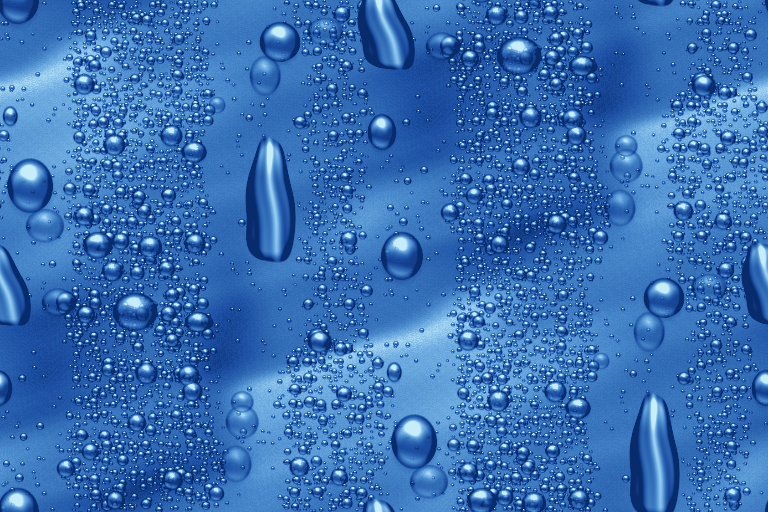
Give the GLSL for this texture, as a Shadertoy shader.

```glsl
const float TAU = 6.2831853;
const vec2 TILE = vec2(0.75, 1.0);   // each column drops by half a tile

// Tone ramp, deep water to glint
const vec3 WATER[6] = vec3[6](
    vec3(.03, .17, .42), vec3(.11, .31, .64), vec3(.19, .42, .71),
    vec3(.29, .54, .80), vec3(.45, .69, .89), vec3(.78, .93, .98));

// Large drops: centre, radii
const vec4 CLEAR_DROPS[11] = vec4[11](
    vec4(.035, 1., .040, .047), vec4(.059, .637, .044, .053), vec4(.020, .773, .014, .019),
    vec4(.746, .742, .027, .035), vec4(.547, .918, .039, .039), vec4(.264, .391, .043, .037),
    vec4(.191, .521, .028, .026), vec4(.387, .371, .025, .020), vec4(.293, .518, .023, .021),
    vec4(.625, .332, .023, .021), vec4(.379, .703, .024, .021));
const vec4 FAINT_DROPS[8] = vec4[8](
    vec4(.088, .559, .037, .033), vec4(.518, .852, .030, .039), vec4(.635, .938, .035, .027),
    vec4(.113, .410, .031, .027), vec4(.473, .176, .032, .033), vec4(.473, .215, .022, .021),
    vec4(.461, .094, .030, .036), vec4(.424, .795, .016, .016));

vec3 hash3(vec2 p) {
    vec3 k = vec3(dot(p, vec2(127.1, 311.7)), dot(p, vec2(269.5, 183.3)), dot(p, vec2(419.2, 371.9)));
    return fract(sin(k) * 43758.55);
}

// Offset from the nearest half-drop copy of a point
vec2 latticeDelta(vec2 p, vec2 centre) {
    vec2 d = p - centre;
    d -= round(d.x / TILE.x) * vec2(TILE.x, 0.5);
    d.y -= round(d.y);
    return d;
}

// Cell index shared by all copies; n cells per quarter tile
vec2 wrapCell(vec2 id, float n) {
    float column = floor(id.x / (3.0 * n));
    return vec2(id.x - 3.0 * n * column, mod(id.y - 2.0 * n * column, 4.0 * n));
}

float latticeWave(vec2 p, float m, float n) {
    return sin(TAU * ((m - 0.5 * n) * p.x / TILE.x + n * p.y));
}

float glow(vec2 p, vec2 centre, vec2 size) {
    vec2 d = latticeDelta(p, centre);
    d.y -= 0.4 * d.x;
    d /= size;
    return exp(-dot(d, d));
}

// Soft slanted light behind the glass
float backdrop(vec2 p) {
    vec2 q = p + 0.012 * vec2(latticeWave(p, 4.0, 3.0), latticeWave(p, 2.0, 5.0));
    vec2 d = latticeDelta(q, vec2(0.72, 0.357));
    float depth = 0.41 * d.x - d.y;
    float beam = smoothstep(-0.015, 0.04, depth) * exp(-depth * depth / 0.05)
               * (1.0 - smoothstep(0.20, 0.34, abs(d.x)));
    float tone = 2.3 + 2.0 * beam;
    tone += 1.2 * glow(q, vec2(0.30, 0.80), vec2(0.15, 0.11));
    tone += 0.8 * glow(q, vec2(0.12, 0.57), vec2(0.10));
    tone += 1.2 * glow(q, vec2(0.72, 0.58), vec2(0.12, 0.04));
    tone -= 1.6 * glow(q, vec2(0.10, 0.30), vec2(0.13));
    tone -= 1.5 * glow(q, vec2(0.44, 0.33), vec2(0.06, 0.15));
    tone -= 1.6 * glow(q, vec2(0.28, 0.04), vec2(0.15, 0.07));
    tone += 0.2 * latticeWave(q, 1.0, 5.0) + 0.12 * latticeWave(q, 3.0, 11.0);
    return tone + 0.4 * (hash3(wrapCell(floor(p * 512.0), 128.0)).x - 0.5);
}

// Bright crown, dark belly, lit lower rim on the unit disc
float lensTone(vec2 u, float behind) {
    float tone = 0.2 + 0.25 * behind + 2.1 * smoothstep(-0.05, 0.5, u.y + 0.14 * sin(u.x * 7.0));
    tone += 2.8 * (1.0 - smoothstep(-0.85, -0.3, u.y + 0.2 * u.x));
    tone -= 3.2 * smoothstep(0.7, 1.0, length(u));
    vec2 g = u - vec2(-0.08, 0.45);
    return tone + 4.0 * exp(-6.5 * dot(g, g));
}

float addDrop(float tone, vec2 u, float radius, float opacity, float px) {
    float soft = px / radius;
    tone -= 0.5 * opacity * (1.0 - smoothstep(0.85, 1.2, length(u + vec2(0.0, 0.14))));
    float cover = 1.0 - smoothstep(1.0 - soft, 1.0 + soft, length(u));
    return mix(tone, lensTone(u, tone), cover * opacity);
}

// Two vertical trails of condensation
float trails(vec2 p) {
    vec2 a = latticeDelta(p, vec2(0.27, 0.10));
    vec2 b = latticeDelta(p, vec2(0.655, 0.15));
    float sway = 0.008 * latticeWave(p, 1.0, 4.0);
    float wideA = 0.13 + 0.03 * exp(-a.y * a.y / 0.02) * step(0.0, a.x);
    float wideB = mix(0.105, 0.055, smoothstep(0.10, 0.24, abs(b.y)));
    float inA = 1.0 - smoothstep(-0.01, 0.015, abs(a.x + sway) - wideA);
    float inB = 1.0 - smoothstep(-0.02, 0.02, abs(b.x + sway) - wideB);
    return max(inA, 0.85 * inB);
}

// Cellular droplets; clumping gathers them midway along the wide trail
float addDroplets(float tone, vec2 p, float n, float inside, float outside, float clumping, float px) {
    float size = 0.25 / n, nearest = 4.0, radius = size;
    vec2 home = floor(p / size), u = vec2(2.0);
    for (int k = 0; k < 9; k++) {
        vec2 id = home + vec2(k % 3 - 1, k / 3 - 1);
        vec3 rnd = hash3(wrapCell(id, n));
        vec2 centre = (id + 0.22 + 0.56 * rnd.xy) * size;
        float r = size * mix(0.24, 0.42, rnd.z);
        vec2 v = (p - centre) / r;
        float clump = 0.12 + glow(centre, vec2(0.27, 0.53), vec2(0.18, 0.2));
        float density = mix(outside, inside, trails(centre)) * mix(1.0, clump, clumping);
        if (dot(v, v) < nearest && fract(rnd.z * 57.3) < density) {
            nearest = dot(v, v); u = v; radius = r;
        }
    }
    return addDrop(tone, u, radius, 0.95, px);
}

// Long running drop, narrow at the top and blunt below
float addRunner(float tone, vec2 p, vec2 centre, vec2 size, float lean, float px) {
    vec2 u = latticeDelta(p, centre) / size;
    u.x += lean * u.y + 0.05 * sin(u.y * 5.0);
    u.x /= mix(1.0, 0.58, smoothstep(-0.1, 1.0, u.y));
    u.y += 0.07 * u.x;
    float r = pow(pow(abs(u.x), 2.8) + pow(abs(u.y), 6.0), 0.3), soft = px / size.x;
    float body = 0.5 + 3.2 * exp(-6.0 * pow(abs(u.x - 0.1 + 0.15 * u.y), 2.0));
    body += 0.8 * sin(u.x * 11.0 + u.y * 3.0) + 2.2 * smoothstep(0.3, 0.8, u.y);
    body -= 3.2 * smoothstep(0.72, 1.0, r);
    return mix(tone, body, 1.0 - smoothstep(1.0 - soft, 1.0 + soft, r));
}

void mainImage(out vec4 fragColor, in vec2 fragCoord) {
    vec2 p = fragCoord / iResolution.xy * vec2(2.0 * TILE.x, TILE.y);
    float px = 1.0 / iResolution.y, tone = backdrop(p);

    // Condensation, fine to coarse
    tone = addDroplets(tone, p, 25.0, 0.50, 0.07, 0.0, px);
    tone = addDroplets(tone, p, 14.0, 0.70, 0.02, 0.0, px);
    tone = addDroplets(tone, p, 9.0, 0.52, 0.01, 0.3, px);
    tone = addDroplets(tone, p, 5.0, 0.60, 0.0, 0.85, px);

    for (int i = 0; i < 8; i++) {
        vec4 drop = FAINT_DROPS[i];
        tone = addDrop(tone, latticeDelta(p, drop.xy) / drop.zw, drop.z, 0.45, px);
    }
    for (int i = 0; i < 11; i++) {
        vec4 drop = CLEAR_DROPS[i];
        tone = addDrop(tone, latticeDelta(p, drop.xy) / drop.zw, drop.z, 1.0, px);
    }
    tone = addRunner(tone, p, vec2(0.527, 0.61), vec2(0.047, 0.12), 0.0, px);
    tone = addRunner(tone, p, vec2(0.75, 0.945), vec2(0.05, 0.08), 0.3, px);

    tone = clamp(tone, 0.0, 4.999);
    int shade = int(tone);
    fragColor = vec4(mix(WATER[shade], WATER[shade + 1], fract(tone)), 1.0);
}
```
